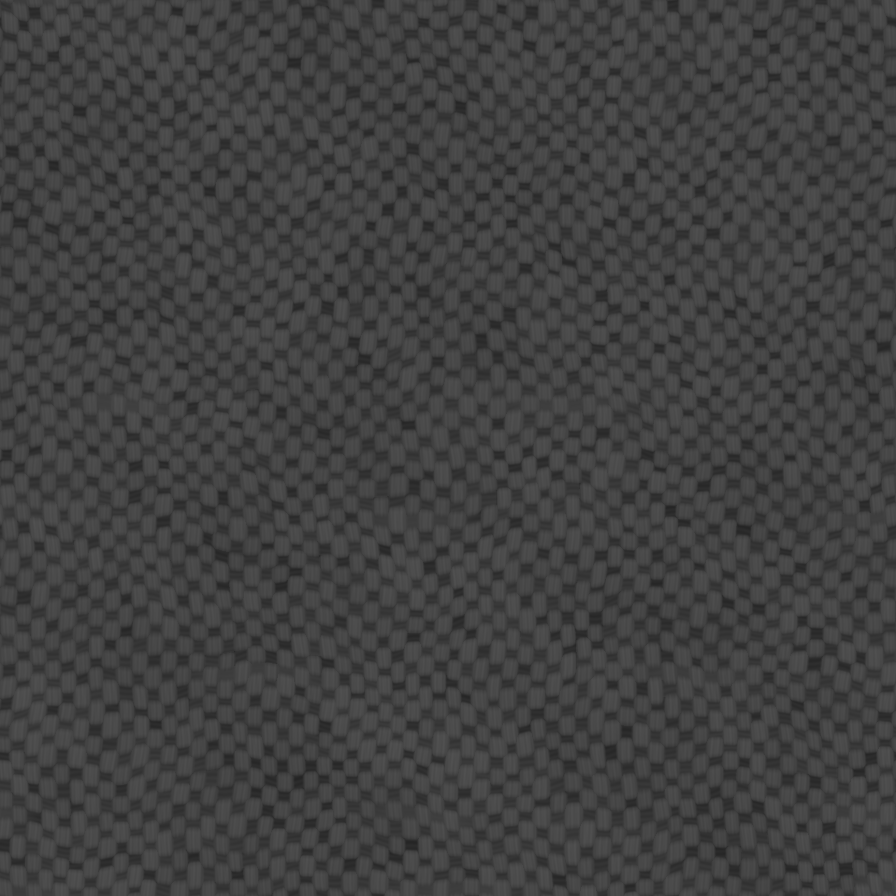
Write a WebGL 1 fragment shader that draws this texture.

```glsl
precision highp float;
// Charcoal plain-weave cloth: staggered rounded warp floats over a darker weft.
// Each float is a jittered rounded box on a checkerboard of 62 x 60 cells;
// layered sines bend the threads and add fibres, hashes vary every float.
uniform vec2 u_resolution;

const float TAU = 6.2831853;
const vec2 THREADS = vec2(62.0, 60.0);

float hash(vec2 cell) {
  cell = mod(cell, THREADS);
  return fract(sin(dot(cell, vec2(127.1, 311.7))) * 4375.85);
}

float roundedBox(vec2 p, vec2 halfSize, float radius) {
  vec2 q = abs(p) - halfSize + radius;
  return length(max(q, 0.0)) + min(max(q.x, q.y), 0.0) - radius;
}

// Slow drift of the threads, in cells; periodic over the canvas.
vec2 threadDrift(vec2 uv) {
  vec2 a = uv * TAU;
  return vec2(
    0.22 * sin(a.y * 2.0 + 2.0 * sin(a.x)) + 0.12 * sin(a.y * 7.0 + a.x * 3.0),
    0.40 * sin(a.x * 2.0 + a.y) + 0.20 * sin(a.x * 5.0 - a.y * 3.0)
      + 0.12 * sin(a.x * 11.0 + a.y * 6.0));
}

void main() {
  vec2 uv = gl_FragCoord.xy / u_resolution;
  vec2 p = uv * THREADS + threadDrift(uv);
  vec2 base = floor(p);

  // Nearest warp float among the neighbouring checkerboard cells
  float dist = 9.0;
  float tone = 0.5;
  vec2 local = vec2(0.0);
  for (int j = -1; j <= 1; j++) {
    for (int i = -1; i <= 1; i++) {
      vec2 cell = base + vec2(float(i), float(j));
      if (mod(cell.x + cell.y, 2.0) < 0.5) {
        float r1 = hash(cell);
        float r2 = hash(cell + vec2(17.0, 31.0));
        float r3 = hash(cell + vec2(41.0, 7.0));
        vec2 q = p - cell - 0.5 - (vec2(r1, r2) - 0.5) * vec2(0.18, 0.26);
        vec2 halfSize = vec2(0.53 + 0.14 * r2, 0.61 + 0.20 * r3);
        float d = roundedBox(q, halfSize, 0.34);
        if (d < dist) {
          dist = d;
          tone = r3;
          local = q;
        }
      }
    }
  }

  // Weft in the gaps: uneven depth, darkest right below a float
  float depth = hash(base + vec2(5.0, 23.0));
  float weft = 0.218 - 0.050 * depth * depth;
  weft -= 0.014 * smoothstep(0.3, 0.9, fract(p.y));
  weft += 0.010 * sin(p.y * 17.0 + 2.0 * sin(p.x * 1.7));

  // Occasional thick weft slub that fills the gaps along part of a row
  float rowSeed = hash(vec2(3.0, base.y));
  float slub = step(0.84, rowSeed)
    * smoothstep(0.55, 0.95, sin(uv.x * TAU * 2.0 + rowSeed * 97.0));
  weft = mix(weft, 0.252, 0.75 * slub);

  // Domed float: bright middle, dim rim, slightly darker lower end
  float dome = smoothstep(0.02, -0.36, dist);
  float warp = mix(0.246, 0.288, dome) + 0.018 * (tone - 0.5);
  warp += 0.008 * clamp(local.y, -0.8, 0.8);

  // Fine vertical fibres, broken up along their length
  float fibre = sin(p.x * 17.0 + tone * 20.0 + 0.8 * sin(p.y * 2.3))
    + 0.7 * sin(p.x * 29.0 + 1.3 * sin(p.y * 1.1 + tone * 9.0));
  warp += 0.007 * fibre;

  float cover = smoothstep(0.11, -0.11, dist);
  float shade = mix(weft, warp, cover);

  // Broad, faint unevenness of the cloth
  shade += 0.004 * sin(uv.x * TAU * 2.0 + 2.0 * sin(uv.y * TAU))
    + 0.003 * sin(uv.y * TAU * 5.0 + uv.x * TAU * 3.0);
  gl_FragColor = vec4(vec3(shade), 1.0);
}
```
